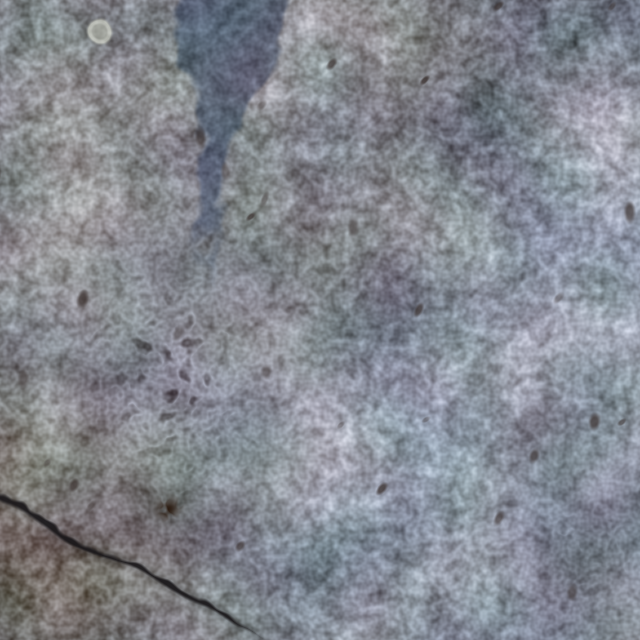
Write a WebGL 2 fragment shader that draws this texture.

```glsl
#version 300 es
precision highp float;

uniform vec2 u_resolution;
out vec4 fragColor;

#define BASE_TONE 0.545
#define MOTTLE_GAIN 0.13
#define GRAIN_GAIN 0.18
#define GRAIN_SCALE 36.0
#define STAIN_TONE 0.385
#define SPECKLE_DEPTH 0.42
#define CRACK_WIDTH 0.0036
#define PIT_SCALE 15.0
#define PIT_SHARE 0.13
#define WARMTH 0.026

vec2 hash2(vec2 cell) {
    uvec2 q = uvec2(ivec2(cell) + 4096) * uvec2(1597334673u, 3812015801u);
    uint h = (q.x ^ q.y) * 1597334673u;
    h = (h ^ (h >> 15u)) * 2246822519u;
    h ^= h >> 13u;
    return vec2(h & 65535u, h >> 16u) / 65535.0;
}

float cornerSlope(vec2 cell, vec2 offset) {
    float angle = 6.28318 * hash2(cell).x;
    return dot(vec2(cos(angle), sin(angle)), offset);
}

float gradientNoise(vec2 p) {
    vec2 i = floor(p), f = fract(p);
    vec2 w = f * f * f * (f * (f * 6.0 - 15.0) + 10.0);
    vec2 e = vec2(1.0, 0.0);
    float low = mix(cornerSlope(i, f), cornerSlope(i + e, f - e), w.x);
    float high = mix(cornerSlope(i + e.yx, f - e.yx), cornerSlope(i + 1.0, f - 1.0), w.x);
    return mix(low, high, w.y);
}

float blob(vec2 p, vec2 center, vec2 radii) {
    vec2 d = (p - center) / radii;
    return exp(-dot(d, d));
}

// Broad light and dark zones of the slab
float zones(vec2 p) {
    float light = 0.085 * blob(p, vec2(0.63, 0.30), vec2(0.27, 0.20))
                + 0.100 * blob(p, vec2(0.97, 0.62), vec2(0.16, 0.20))
                + 0.070 * blob(p, vec2(0.49, 0.90), vec2(0.07, 0.16))
                + 0.040 * blob(p, vec2(0.08, 0.50), vec2(0.13, 0.13));
    float dark = 0.085 * blob(p, vec2(0.54, 0.59), vec2(0.15, 0.15))
               + 0.080 * blob(p, vec2(0.73, 0.88), vec2(0.20, 0.14))
               + 0.130 * blob(p, vec2(0.82, 0.33), vec2(0.06, 0.06))
               + 0.150 * blob(p, vec2(0.92, 0.13), vec2(0.05, 0.07))
               + 0.150 * blob(p, vec2(0.04, 0.06), vec2(0.24, 0.13))
               + 0.100 * blob(p, vec2(0.04, 0.29), vec2(0.18, 0.06))
               + 0.100 * blob(p, vec2(0.29, 0.20), vec2(0.11, 0.04));
    return light - dark;
}

// Tapering run of damp from the top edge
float stainMask(vec2 p, float ragged) {
    float center = mix(0.322, 0.36, smoothstep(0.62, 0.95, p.y));
    float halfWidth = 0.022 + 0.062 * smoothstep(0.77, 0.95, p.y);
    float d = abs(p.x - center) - halfWidth + 0.024 * ragged;
    return smoothstep(0.007, -0.007, d) * smoothstep(0.56, 0.68, p.y + 0.1 * ragged);
}

// Sparse oval pits, one candidate per cell
float pitMask(vec2 p) {
    vec2 q = p * PIT_SCALE, home = floor(q);
    float mask = 0.0;
    for (int y = -1; y <= 1; y++)
    for (int x = -1; x <= 1; x++) {
        vec2 cell = home + vec2(x, y);
        vec2 place = hash2(cell), kind = hash2(cell + 71.0);
        vec2 d = q - cell - place;
        float turn = 0.5 + 1.2 * kind.y;
        d = mat2(cos(turn), -sin(turn), sin(turn), cos(turn)) * d;
        float size = mix(0.08, 0.19, kind.y);
        float pit = 1.0 - smoothstep(0.4, 1.2, length(d * vec2(0.75, 1.3)) / size);
        mask = max(mask, pit * step(kind.x, PIT_SHARE) * mix(0.45, 1.0, place.x));
    }
    return mask;
}

void main() {
    vec2 p = gl_FragCoord.xy / u_resolution.y;
    float px = 1.0 / u_resolution.y;

    // Noise from broad clouds to fine grain
    float cloud = gradientNoise(p * 6.0 + 3.7);
    float patches = gradientNoise(p * 15.0 + 11.3);
    vec2 warped = p + 0.010 * vec2(patches, gradientNoise(p * 17.0 + 40.0));
    float coarse = gradientNoise(warped * GRAIN_SCALE);
    float medium = gradientNoise(warped * GRAIN_SCALE * 2.0 + 19.0);
    float fine = gradientNoise(p * GRAIN_SCALE * 4.0 + 53.0);
    float grain = GRAIN_GAIN * (0.9 * coarse + medium + 0.6 * fine);

    float tone = BASE_TONE + zones(p + 0.07 * vec2(cloud, patches));
    tone += MOTTLE_GAIN * (cloud + patches) + grain;

    // Damp stain, breaking into speckles below
    float stain = stainMask(p, patches + 0.6 * coarse);
    tone = mix(tone, STAIN_TONE + 0.65 * grain, 0.9 * stain);
    float spread = blob(p, vec2(0.27, 0.41), vec2(0.13, 0.18));
    spread += 0.6 * blob(p, vec2(0.91, 0.15), vec2(0.08, 0.12));
    tone -= SPECKLE_DEPTH * spread * smoothstep(0.02, 0.5, coarse * 0.8 + medium * 0.5);

    // Faint upright scratch
    float scratch = abs(p.x - 0.54 - 0.008 * cloud);
    tone += 0.05 * smoothstep(0.005, 0.0, scratch) * blob(p, vec2(0.54, 0.63), vec2(0.1, 0.13));

    // Colour drifts from warm shadow to cool highlight
    float lift = clamp((tone - 0.22) / 0.45, 0.0, 1.0);
    vec3 color = vec3(tone) + mix(vec3(0.014, 0.0, 0.004), vec3(-0.025, 0.0, 0.042), lift);
    float warm = 0.6 - 1.2 * smoothstep(0.1, 0.9, p.x - 0.6 * p.y + 0.35) + 1.3 * cloud;
    warm += 1.2 * blob(p, vec2(0.06, 0.10), vec2(0.30, 0.20));
    warm -= 2.0 * stain + 0.8 * spread;
    color += WARMTH * warm * vec3(0.9, 0.1, -1.0);
    color += 0.05 * gradientNoise(p * 9.0 + 80.0) * vec3(0.6, -0.4, 0.3);

    // Pits and one rusty hollow
    color = mix(color, vec3(0.22, 0.18, 0.17), 0.75 * pitMask(warped));
    float rust = blob(warped, vec2(0.265, 0.207), vec2(0.018, 0.016));
    color = mix(color, vec3(0.17, 0.11, 0.07), rust * smoothstep(-0.25, 0.2, medium + 0.1));

    // Descending crack with an uneven lip
    float path = 0.222 - 0.53 * p.x + 0.025 * cloud + 0.012 * patches + 0.004 * coarse;
    float gap = abs(p.y - path) / 1.13;
    float width = CRACK_WIDTH * (1.0 + 1.1 * coarse) * smoothstep(0.46, 0.30, p.x);
    float crack = smoothstep(width + 0.0015 + px, width - 0.0015 - px, gap);
    color *= 1.0 - 0.22 * smoothstep(0.016, 0.0, gap) * smoothstep(0.45, 0.35, p.x);
    color = mix(color, vec3(0.10, 0.09, 0.10), 0.92 * crack * smoothstep(0.43, 0.36, p.x));

    // Small pale disc with a brighter rim
    float radius = length(p - vec2(0.156, 0.951)) + 0.003 * coarse;
    float disc = smoothstep(0.021 + px, 0.018 - px, radius);
    float rim = smoothstep(0.006, 0.001, abs(radius - 0.016));
    color = mix(color, vec3(0.64, 0.65, 0.62) + 0.12 * rim + 0.4 * grain, 0.9 * disc);

    fragColor = vec4(clamp(color, 0.0, 1.0), 1.0);
}
```
